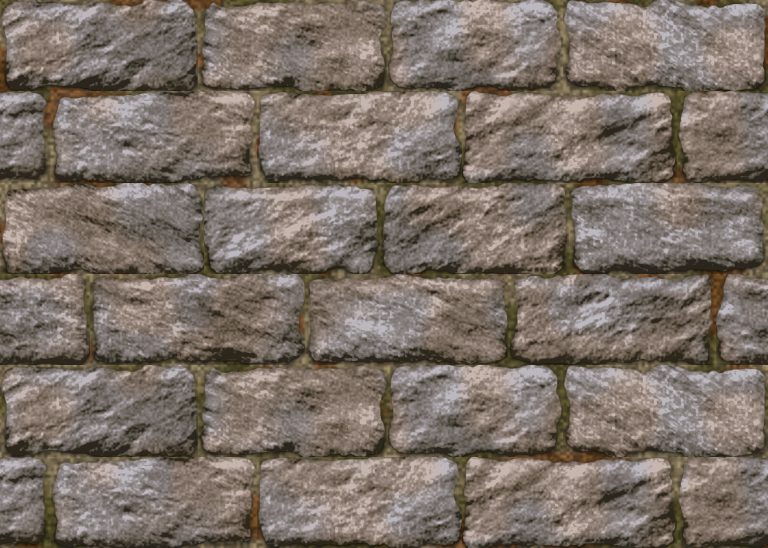
A Shadertoy shader for this texture:

```glsl
// A wall of rough-hewn stone blocks in mossy mortar: six courses, four blocks each.
// Each block is a warped rounded box; layered and cellular noise give its height,
// and the slope of that height toward the light picks a tone from a stone ramp.
#define COURSES 6.0
#define WALL_WIDTH 8.4      // wall width in course heights
#define GAP vec2(0.046, 0.031)
#define CORNER 0.13
#define EDGE_WOBBLE 0.10
#define BEVEL 0.17
#define RELIEF 0.125
#define GRAIN 0.34
#define LIGHT_DIR vec2(-0.42, 0.91)

struct Stone { vec2 pos; vec2 halfSize; vec2 seed; };

float hash(vec2 p) {
    vec3 q = fract(p.xyx * 0.1031);
    q += dot(q, q.yzx + 33.33);
    return fract((q.x + q.y) * q.z);
}

float noise(vec2 p) {
    vec2 i = floor(p), f = fract(p);
    f = f * f * (3.0 - 2.0 * f);
    return mix(mix(hash(i), hash(i + vec2(1, 0)), f.x),
               mix(hash(i + vec2(0, 1)), hash(i + vec2(1, 1)), f.x), f.y);
}

float fbm(vec2 p) {
    float sum = 0.0, amp = 0.5;
    for (int i = 0; i < 5; i++) {
        sum += amp * noise(p);
        p = mat2(1.6, 1.2, -1.2, 1.6) * p + 7.3;
        amp *= 0.5;
    }
    return sum;
}

// Distance to the nearest scattered point: broad chiselled hollows
float cellular(vec2 p) {
    vec2 cell = floor(p);
    float nearest = 4.0;
    for (int y = -1; y <= 1; y++)
        for (int x = -1; x <= 1; x++) {
            vec2 c = cell + vec2(x, y);
            vec2 d = c + vec2(hash(c), hash(c + 41.7)) - p;
            nearest = min(nearest, dot(d, d));
        }
    return sqrt(nearest);
}

// Block under a wall point; the bond repeats after four courses
Stone findStone(vec2 wall) {
    float course = mod(floor(wall.y), 4.0);
    vec4 joints = course < 1.0 ? vec4(0.0, 0.258, 0.505, 0.733)
                : course < 2.0 ? vec4(0.066, 0.335, 0.602, 0.881)
                : course < 3.0 ? vec4(0.0, 0.266, 0.495, 0.741)
                               : vec4(0.117, 0.397, 0.663, 0.932);
    float x = wall.x / WALL_WIDTH;
    float left = joints.w - 1.0, right = joints.x, id = 3.0;
    for (int i = 0; i < 4; i++)
        if (x >= joints[i]) {
            left = joints[i];
            right = i < 3 ? joints[min(i + 1, 3)] : joints.x + 1.0;
            id = float(i);
        }
    vec2 pos = vec2((x - 0.5 * (left + right)) * WALL_WIDTH, 0.5 - fract(wall.y));
    vec2 halfSize = 0.5 * vec2((right - left) * WALL_WIDTH, 1.0) - GAP;
    return Stone(pos, halfSize, vec2(id * 17.3, course * 31.7) + 9.0);
}

// Signed distance to the worn outline
float outline(Stone s, vec2 p) {
    vec2 n = p * 3.5 + s.seed;
    vec2 wobble = vec2(noise(n), noise(n + 55.0)) - 0.5;
    wobble += 0.35 * (vec2(noise(n * 4.0), noise(n * 4.0 + 23.0)) - 0.5);
    vec2 q = abs(p + wobble * EDGE_WOBBLE) - s.halfSize + CORNER;
    return length(max(q, 0.0)) + min(max(q.x, q.y), 0.0) - CORNER;
}

float height(Stone s, vec2 p) {
    float tilt = hash(s.seed) - 0.5;
    vec2 n = vec2(p.x, p.y + p.x * tilt) * vec2(2.1, 3.2) + s.seed;
    float rough = fbm(n);
    float hollows = cellular(n * 0.75 + rough * 1.1);
    float pillow = 1.0 - smoothstep(-BEVEL, 0.02, outline(s, p));
    return rough + 0.28 * hollows + 0.24 * pillow;
}

// Five even stops from shadow to pale crust
vec3 stoneRamp(float t) {
    t = clamp(t, 0.0, 1.0) * 4.0;
    vec3 c = mix(vec3(0.17, 0.15, 0.11), vec3(0.36, 0.33, 0.28), min(t, 1.0));
    c = mix(c, vec3(0.48, 0.44, 0.41), clamp(t - 1.0, 0.0, 1.0));
    c = mix(c, vec3(0.59, 0.55, 0.53), clamp(t - 2.0, 0.0, 1.0));
    return mix(c, vec3(0.75, 0.72, 0.72), clamp(t - 3.0, 0.0, 1.0));
}

vec3 mortarColor(vec2 wall, Stone s, float d) {
    float patches = fbm(wall * 2.3 + 3.0);
    vec3 c = mix(vec3(0.36, 0.33, 0.18), vec3(0.55, 0.49, 0.37), smoothstep(0.3, 0.6, patches));
    c = mix(c, vec3(0.46, 0.25, 0.10), 0.6 * smoothstep(0.66, 0.8, noise(wall * 3.1 + 80.0)));
    c *= 0.65 + 0.6 * noise(wall * 28.0);
    float under = smoothstep(0.25, -0.4, -s.pos.y) * 0.0 + 1.0 - smoothstep(-0.45, 0.0, s.pos.y);
    return c * (1.0 - (0.3 + 0.45 * under) * exp(-max(d, 0.0) * 28.0));
}

void mainImage(out vec4 fragColor, in vec2 fragCoord) {
    vec2 uv = fragCoord / iResolution.xy;
    vec2 wall = vec2(uv.x * WALL_WIDTH, (1.0 - uv.y) * COURSES);
    Stone s = findStone(wall);
    float d = outline(s, s.pos);
    vec2 n = s.pos + s.seed;

    // Slope toward the light, then crust, grain and dark lower rims
    float slope = (height(s, s.pos) - height(s, s.pos + LIGHT_DIR * 0.03)) / 0.03;
    float stain = fbm(n * 1.7 + 20.0);
    float tone = 0.55 + RELIEF * slope + 0.14 * (hash(s.seed + 4.0) - 0.5);
    tone += 0.55 * (stain - 0.48) + GRAIN * (noise(n * 42.0) - 0.5);
    tone += 0.22 * smoothstep(0.62, 0.85, noise(n * 24.0)) * smoothstep(0.4, 0.6, stain);
    float lowSide = 1.0 - smoothstep(-0.4, 0.1, s.pos.y);
    tone -= (0.1 + 0.3 * lowSide) * smoothstep(-0.09, 0.0, d);

    // Warm brown and cool grey drift over the blocks
    float warmth = smoothstep(0.3, 0.7, noise(n * 1.9 + 60.0));
    vec3 stone = stoneRamp(tone) * mix(vec3(0.98, 1.0, 1.04), vec3(1.04, 0.99, 0.95), warmth);

    float pixel = COURSES / iResolution.y;
    float mask = 1.0 - smoothstep(-pixel, pixel, d);
    fragColor = vec4(mix(mortarColor(wall, s, d), stone, mask), 1.0);
}
```
